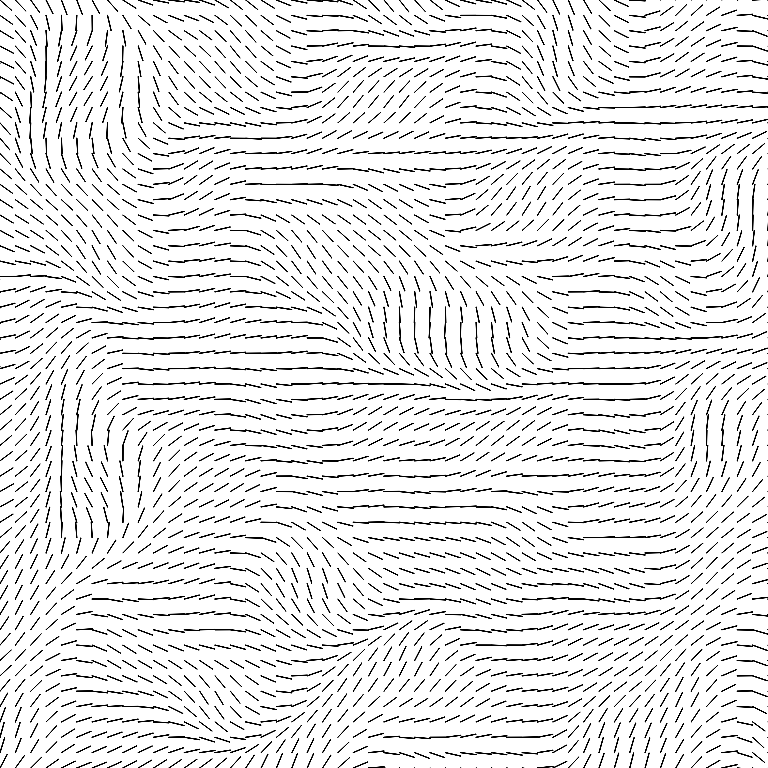
Reproduce this pattern procedurally as a Shadertoy shader.

```glsl
vec2 hashGradient(vec2 corner) {
    vec3 h = fract(corner.xyx * vec3(0.1031, 0.1030, 0.0973));
    h += dot(h, h.yzx + 33.33);
    float turn = 6.2832 * fract((h.x + h.y) * h.z);
    return vec2(cos(turn), sin(turn));
}

float gradientNoise(vec2 p) {
    vec2 i = floor(p), f = p - i;
    vec2 u = f * f * f * (f * (f * 6.0 - 15.0) + 10.0);
    float a = dot(hashGradient(i), f);
    float b = dot(hashGradient(i + vec2(1, 0)), f - vec2(1, 0));
    float c = dot(hashGradient(i + vec2(0, 1)), f - vec2(0, 1));
    float d = dot(hashGradient(i + vec2(1, 1)), f - vec2(1, 1));
    return mix(mix(a, b, u.x), mix(c, d, u.x), u.y);
}

// Flow angle in radians; zero is horizontal
float flowAngle(vec2 p) {
    float broad = gradientNoise(p * 3.4 + 11.3);
    float fine = gradientNoise(p * 6.8 + 47.6);
    return 2.6 * (broad + 0.6 * fine);
}

float segmentDistance(vec2 p, vec2 direction) {
    return length(p - direction * clamp(dot(p, direction), 0.0, 1.0));
}

void mainImage(out vec4 fragColor, in vec2 fragCoord) {
    const float cells = 50.0;
    vec2 p = fragCoord / iResolution.y * cells;
    float softness = 0.2 * cells / iResolution.y;
    vec2 nearest = round(p);
    float ink = 0.0;

    // One dash of unit length starts at every grid point
    for (int y = -1; y <= 1; y++) {
        for (int x = -1; x <= 1; x++) {
            vec2 start = nearest + vec2(x, y);
            float angle = flowAngle(start / cells);
            vec2 direction = vec2(cos(angle), sin(angle));

            // Slanted dashes are slightly thinner than upright or level ones
            float halfWidth = 0.0488 * max(abs(direction.x), abs(direction.y));
            float dist = segmentDistance(p - start, direction);
            ink = max(ink, 1.0 - smoothstep(halfWidth - softness, halfWidth + softness, dist));
        }
    }
    fragColor = vec4(vec3(1.0 - ink), 1.0);
}
```
